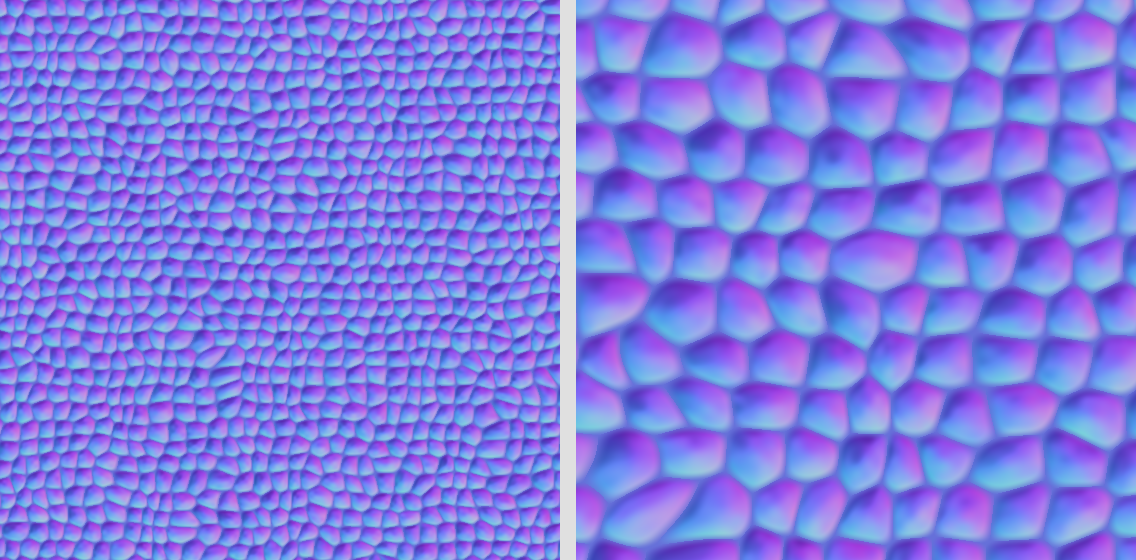
Left: the whole. Right: its middle third, enlarged.
Write a Shadertoy shader that draws this texture map.

```glsl
#define GRID vec2(30.0, 32.0)     // pebbles across and up the canvas
#define JITTER vec2(0.58, 0.30)   // scatter of the centres
#define WAVE vec2(0.6, 0.36)      // bending of the rows
#define SHARPNESS 7.0             // low values round the pebbles
#define CREASE 0.12               // width of the gaps
#define RELIEF vec2(0.46, 0.66)   // steepness along x and y
#define LEAN 0.08                 // overall tilt to the right
#define TILT 0.26                 // random lean of each pebble
#define GRAIN 0.22                // fine surface roughness
#define SHADE 0.20                // darkening of upper left flanks
#define CREASE_COLOUR vec3(0.40, 0.44, 0.85)

float hash(vec2 p) {
    return fract(sin(dot(p, vec2(127.1, 311.7))) * 43758.5453);
}

vec2 hash2(vec2 p) {
    return vec2(hash(p), hash(p + 57.3));
}

vec2 noise2(vec2 p) {
    vec2 i = floor(p), f = fract(p);
    f = f * f * (3.0 - 2.0 * f);
    vec2 low = mix(hash2(i), hash2(i + vec2(1, 0)), f.x);
    vec2 high = mix(hash2(i + vec2(0, 1)), hash2(i + vec2(1, 1)), f.x);
    return mix(low, high, f.y) - 0.5;
}

// Every row is shifted by its own amount
vec2 pebbleCentre(vec2 id) {
    float shift = hash(vec2(id.y, 9.7)) - 0.5;
    return id + 0.5 + vec2(shift, 0.0) + (hash2(id) - 0.5) * JITTER;
}

vec2 nearestPebble(vec2 p) {
    vec2 base = floor(p), best = base;
    float bestDist = 1e5;
    for (int y = -1; y <= 1; y++)
    for (int x = -2; x <= 2; x++) {
        vec2 id = base + vec2(x, y);
        vec2 d = pebbleCentre(id) - p;
        float dist = dot(d, d);
        if (dist < bestDist) { bestDist = dist; best = id; }
    }
    return best;
}

// xy: outward direction, softened to zero mid-pebble; z: rounded border distance
vec3 pebbleDome(vec2 p, vec2 id) {
    vec2 centre = pebbleCentre(id), outward = vec2(0.0);
    float total = 0.0, sharpTotal = 0.0;
    for (int y = -1; y <= 1; y++)
    for (int x = -2; x <= 2; x++) {
        if (x == 0 && y == 0) continue;
        vec2 other = pebbleCentre(id + vec2(x, y));
        vec2 dir = normalize(other - centre);
        float border = dot(0.5 * (centre + other) - p, dir);
        float weight = exp(-SHARPNESS * border);
        outward += weight * dir;
        total += weight;
        sharpTotal += weight * weight;
    }
    return vec3(outward / total, -0.5 * log(sharpTotal) / SHARPNESS);
}

void mainImage(out vec4 fragColor, in vec2 fragCoord) {
    vec2 p = fragCoord / iResolution.xy * GRID;
    p += WAVE * (noise2(p * 0.23) + noise2(p * 0.55 + 31.0));

    vec2 id = nearestPebble(p);
    vec3 dome = pebbleDome(p, id);
    float edge = smoothstep(-0.06, CREASE, dome.z);

    // Surface slope: dome, lean and grain
    vec2 slope = dome.xy * RELIEF * mix(1.25, 0.9, smoothstep(0.0, 0.25, dome.z));
    slope += TILT * (hash2(id + 13.0) - 0.5) + vec2(LEAN, 0.0);
    slope += GRAIN * noise2(p * 4.0 + 7.0);

    // Encode the normal with green pointing down
    vec3 normal = normalize(vec3(slope.x, -slope.y, 1.0));
    vec3 colour = 0.5 + 0.5 * normal;
    colour.b *= 0.97;
    colour *= 1.0 - SHADE * smoothstep(0.12, 0.5, dot(normal.xy, vec2(-0.75, -0.66)));

    fragColor = vec4(mix(CREASE_COLOUR, colour, edge), 1.0);
}
```
